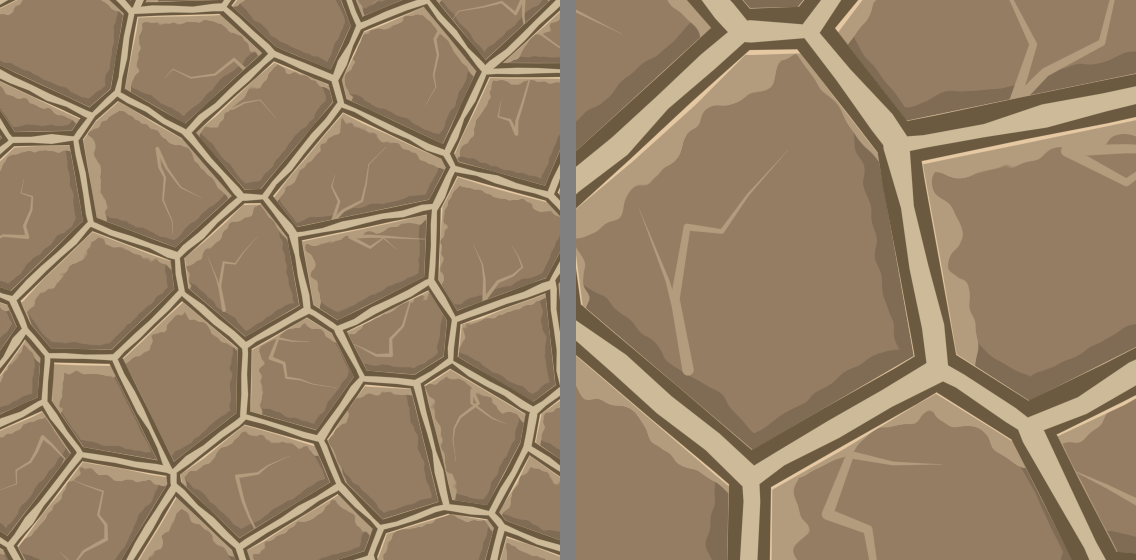
Left: the whole. Right: its middle third, enlarged.
Write a Shadertoy shader that draws this texture.

```glsl
// Draws flat-shaded crazy paving: angular brown stones, pale mortar, chipped lit edges and cracks.
const float STONES = 5.0;          // stones across the canvas
const float GRID_TURN = 0.45;      // rotation that hides the grid
const float JITTER = 0.84;
const float SIZE_SPREAD = 0.2;
const float MORTAR = 0.028;        // widths below are in stone units
const float MORTAR_JAG = 0.034;
const float GROOVE = 0.035;
const float SHADE = 0.054;
const float LIT = 0.06;
const float RIM = 0.012;
const float CRACK = 0.017;
const float CRACKED_SHARE = 0.55;
const vec2 LIGHT = vec2(-0.5, 0.866);

const vec3 MORTAR_COLOR = vec3(0.80, 0.73, 0.60);
const vec3 GROOVE_COLOR = vec3(0.42, 0.35, 0.25);
const vec3 FACE_COLOR = vec3(0.58, 0.49, 0.39);
const vec3 SHADE_COLOR = vec3(0.50, 0.42, 0.33);
const vec3 LIT_COLOR = vec3(0.70, 0.61, 0.49);
const vec3 RIM_COLOR = vec3(0.90, 0.79, 0.64);

vec2 hash2(vec2 p) {
    vec3 q = fract(p.xyx * vec3(0.1031, 0.1030, 0.0973));
    q += dot(q, q.yzx + 33.33);
    return fract((q.xx + q.yz) * q.zy);
}

float cornerSlope(vec2 corner, vec2 offset) {
    float angle = 6.2832 * hash2(corner + 71.0).x;
    return dot(vec2(cos(angle), sin(angle)), offset);
}

float gradientNoise(vec2 p) {
    vec2 i = floor(p), f = p - i;
    vec2 u = f * f * f * (f * (f * 6.0 - 15.0) + 10.0);
    vec2 e = vec2(1.0, 0.0);
    return mix(mix(cornerSlope(i, f), cornerSlope(i + e, f - e), u.x),
               mix(cornerSlope(i + e.yx, f - e.yx), cornerSlope(i + 1.0, f - 1.0), u.x), u.y);
}

// Noise joined by straight segments, for chiselled outlines
float chiselNoise(float t, float seed) {
    float i = floor(t);
    return mix(gradientNoise(vec2(i * 0.73, seed)),
               gradientNoise(vec2((i + 1.0) * 0.73, seed)), t - i);
}

// Stone centre in xy, size weight in z
vec3 stoneSite(vec2 cell) {
    vec2 offset = 0.5 + JITTER * (hash2(cell + 40.0) - 0.5);
    return vec3(cell + offset, SIZE_SPREAD * hash2(cell + 93.0).x);
}

float power(vec2 p, vec3 site) {
    vec2 d = p - site.xy;
    return dot(d, d) - site.z;
}

// Distance to a kinked line that thins toward its end
float crackDistance(vec2 p, vec2 start, float heading, float seed, int steps) {
    float nearest = 1.0;
    for (int i = 0; i < steps; i++) {
        vec2 r = hash2(vec2(seed, float(i) + 5.0));
        float angle = heading + 1.9 * (r.x - 0.5);
        vec2 leg = (0.1 + 0.13 * r.y) * vec2(cos(angle), sin(angle));
        float h = clamp(dot(p - start, leg) / dot(leg, leg), 0.0, 1.0);
        float width = CRACK * (1.0 - (float(i) + h) / float(steps));
        nearest = min(nearest, length(p - start - h * leg) - width);
        start += leg;
    }
    return nearest;
}

void mainImage(out vec4 fragColor, in vec2 fragCoord) {
    float c = cos(GRID_TURN), s = sin(GRID_TURN);
    mat2 turn = mat2(c, s, -s, c);
    vec2 p = turn * (fragCoord / iResolution.y) * STONES + 20.0;
    vec2 light = turn * LIGHT;
    float aa = 0.75 * STONES / iResolution.y;
    vec2 base = floor(p);

    // Find the stone under this point
    vec2 home = base;
    float best = 100.0;
    for (int k = 0; k < 25; k++) {
        vec2 cell = base + vec2(k % 5, k / 5) - 2.0;
        float d = power(p, stoneSite(cell));
        if (d < best) { best = d; home = cell; }
    }
    vec3 stone = stoneSite(home);

    // Distances to each band along the stone's straight sides
    float mortarD = 1.0, faceD = 1.0, shadeD = 1.0, litD = 1.0, rimD = 1.0;
    float chip = gradientNoise(p * 6.0) + 0.5 * gradientNoise(p * 14.0);
    for (int k = 0; k < 25; k++) {
        vec2 cell = base + vec2(k % 5, k / 5) - 2.0;
        if (cell == home) continue;
        vec3 other = stoneSite(cell);
        vec2 away = other.xy - stone.xy;
        vec2 n = normalize(away);
        float d = (power(p, other) - best) / (2.0 * length(away));
        float seed = 50.0 * hash2(home + cell * 3.7).x;
        float t = dot(p - stone.xy, vec2(-n.y, n.x));
        float facing = dot(n, light);
        float inner = d - MORTAR - GROOVE * (1.0 - 0.2 * facing);
        float litWidth = LIT * smoothstep(0.0, 0.35, facing) * (1.0 + 1.1 * chip + 0.6 * sin(seed));
        float shadeWidth = SHADE * smoothstep(0.05, -0.3, facing) * (1.0 + 0.6 * chip);
        float rimWidth = RIM * smoothstep(0.2, 0.7, facing) * (0.7 + 2.0 * chiselNoise(t * 4.0, seed + 9.0));
        mortarD = min(mortarD, d - MORTAR - MORTAR_JAG * chiselNoise(t * 5.5, seed));
        faceD = min(faceD, inner - 0.008 * chiselNoise(t * 4.0, seed + 4.0));
        litD = min(litD, inner - litWidth);
        shadeD = min(shadeD, inner - shadeWidth);
        rimD = min(rimD, inner - rimWidth);
    }

    // Branching crack on some stones
    vec2 r = hash2(home + 17.0);
    if (r.x < CRACKED_SHARE) {
        float heading = 6.2832 * r.y, seed = 90.0 * r.x + 7.0;
        vec2 dir = vec2(cos(heading), sin(heading));
        litD = min(litD, crackDistance(p, stone.xy - 0.3 * dir, heading, seed, 5));
        litD = min(litD, crackDistance(p, stone.xy - 0.3 * dir, heading + 1.1, seed + 31.0, 3));
    }

    // Paint from the face outward to the mortar
    vec3 color = mix(SHADE_COLOR, FACE_COLOR, smoothstep(-aa, aa, shadeD));
    color = mix(LIT_COLOR, color, smoothstep(-aa, aa, litD));
    color = mix(RIM_COLOR, color, smoothstep(-aa, aa, rimD));
    color = mix(GROOVE_COLOR, color, smoothstep(-aa, aa, faceD));
    color = mix(MORTAR_COLOR, color, smoothstep(-aa, aa, mortarD));
    fragColor = vec4(color, 1.0);
}
```
